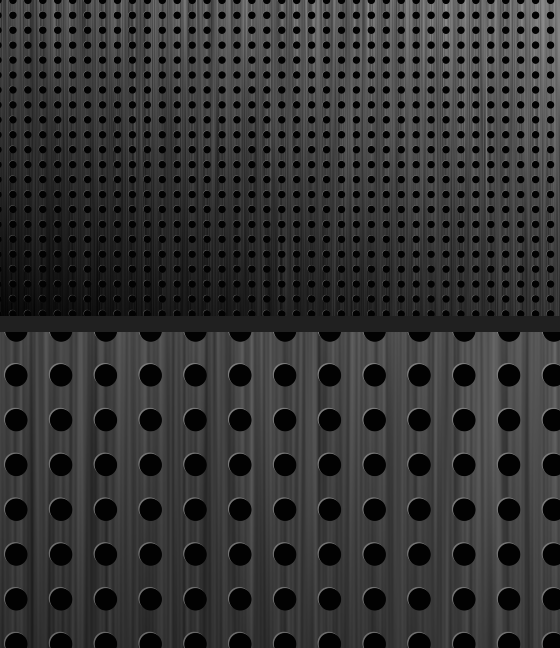
Top: the whole. Bottom: its middle third, enlarged.
Give the GLSL for this texture, as a WebGL 2 fragment shader.

```glsl
#version 300 es
precision highp float;
// Brushed dark metal sheet, punched with a square grid of round holes.

#define HOLES_ACROSS 37.5
#define GRID_OFFSET vec2(0.864, 0.14)
#define HOLE_RADIUS 0.25
#define RIM_SHIFT vec2(-0.026, 0.026)
#define RIM_COLOR vec3(0.50)
#define HOLE_COLOR vec3(0.008)
#define PLATE_MEAN 0.245
#define PLATE_SLOPE vec2(0.17, 0.27)
#define BRUSH_SCALE vec2(3.1, 0.06)
#define BRUSH_DEPTH 0.34
#define BRUSH_FLOOR 0.035

uniform vec2 u_resolution;
out vec4 fragColor;

// Integer hash giving a unit gradient for a lattice point
vec2 latticeGradient(vec2 cell) {
  uvec2 k = uvec2(ivec2(cell) + 4096);
  uint h = k.x * 1597334673u ^ k.y * 3812015801u;
  h = (h ^ (h >> 15)) * 2246822519u;
  h ^= h >> 13;
  float angle = float(h & 65535u) * 6.2831853 / 65536.0;
  return vec2(cos(angle), sin(angle));
}

float gradientNoise(vec2 p) {
  vec2 cell = floor(p);
  vec2 f = p - cell;
  vec2 w = f * f * f * (f * (f * 6.0 - 15.0) + 10.0);
  vec2 e = vec2(1.0, 0.0);
  float a = dot(latticeGradient(cell), f);
  float b = dot(latticeGradient(cell + e.xy), f - e.xy);
  float c = dot(latticeGradient(cell + e.yx), f - e.yx);
  float d = dot(latticeGradient(cell + e.xx), f - e.xx);
  return mix(mix(a, b, w.x), mix(c, d, w.x), w.y);
}

// Long vertical scratches, from broad bands to hairlines
float brushing(vec2 p) {
  vec2 scale = BRUSH_SCALE;
  float sum = 0.0;
  float weight = 0.55;
  for (int i = 0; i < 3; i++) {
    sum += weight * gradientNoise(p * scale + vec2(17.3, 5.37) * float(i + 1));
    scale *= vec2(2.07, 1.4);
    weight *= 1.25;
  }
  return sum;
}

// Smooth coverage of a disc
float disc(vec2 p, float radius, float pixel) {
  return 1.0 - smoothstep(-0.6 * pixel, 0.6 * pixel, length(p) - radius);
}

void main() {
  vec2 uv = gl_FragCoord.xy / u_resolution;
  vec2 grid = gl_FragCoord.xy / u_resolution.x * HOLES_ACROSS;
  float pixel = HOLES_ACROSS / u_resolution.x;

  // Plate: light falls off from the top right corner
  float light = max(PLATE_MEAN + dot(uv - 0.5, PLATE_SLOPE), 0.03);
  float grain = brushing(grid);
  vec3 color = vec3(max(light + grain * (BRUSH_DEPTH * light + BRUSH_FLOOR), 0.015));

  // Holes: a bright crescent shows where the shifted rim disc peeks out
  vec2 local = fract(grid - GRID_OFFSET + 0.5) - 0.5;
  vec3 rim = RIM_COLOR * mix(0.65, 1.05, smoothstep(0.0, 0.4, light));
  color = mix(color, rim, disc(local - RIM_SHIFT, HOLE_RADIUS, pixel));
  color = mix(color, HOLE_COLOR, disc(local, HOLE_RADIUS, pixel));

  fragColor = vec4(color, 1.0);
}
```
